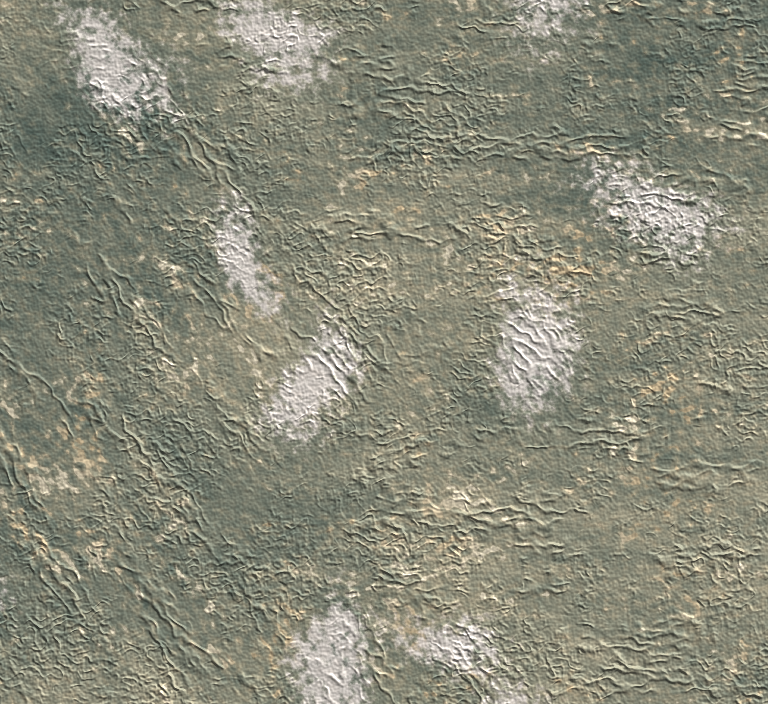
Reproduce this texture procedurally as a WebGL 1 fragment shader.

```glsl
precision highp float;
uniform vec2 u_resolution;

#define STROKE_ANGLE 0.88
#define RIDGE_DENSITY 62.0
#define CRUST_DENSITY 80.0
#define RELIEF_STRENGTH 0.66
#define LIGHT_STEP 0.0021
#define FLECK_LEVEL 0.36
#define BLOTCH_CELLS 3.6
#define BLOTCH_CHANCE 0.62

const vec3 TEAL = vec3(0.27, 0.33, 0.31);
const vec3 SAGE = vec3(0.535, 0.535, 0.465);
const vec3 OCHRE = vec3(0.73, 0.65, 0.52);
const vec3 CREAM = vec3(0.83, 0.79, 0.70);
const vec3 CHALK = vec3(0.83, 0.80, 0.78);

float hash(vec2 c) {
  vec3 h = fract(c.xyx * 0.1031);
  h += dot(h, h.yzx + 33.33);
  return fract((h.x + h.y) * h.z);
}

float cornerSlope(vec2 cell, vec2 offset) {
  float a = 6.2832 * hash(cell);
  return dot(vec2(cos(a), sin(a)), offset);
}

// Gradient noise, roughly -1 to 1
float noise(vec2 p) {
  vec2 i = floor(p), f = fract(p);
  vec2 u = f * f * f * (f * (f * 6.0 - 15.0) + 10.0);
  vec2 x = vec2(1.0, 0.0);
  float low = mix(cornerSlope(i, f), cornerSlope(i + x, f - x), u.x);
  float high = mix(cornerSlope(i + x.yx, f - x.yx), cornerSlope(i + 1.0, f - 1.0), u.x);
  return 1.4 * mix(low, high, u.y);
}

float fbm(vec2 p) {
  float sum = 0.0, amp = 0.6;
  for (int k = 0; k < 4; k++) {
    sum += amp * noise(p);
    p = mat2(1.6, 1.2, -1.2, 1.6) * p + 7.3;
    amp *= 0.5;
  }
  return sum;
}

vec2 rotate(vec2 p, float a) {
  float c = cos(a), s = sin(a);
  return vec2(c * p.x - s * p.y, s * p.x + c * p.y);
}

float crest(float n) { return exp(-22.0 * n * n); }

// Where the knife travelled diagonally instead of across
float diagonalZone(vec2 p) {
  float corner = 0.5 - 0.9 * length(p - vec2(0.1, 0.2));
  return smoothstep(-0.05, 0.12, corner + 0.55 * noise(p * 2.1 + 3.7));
}

// Broken ridges plus a fine comb dragged across the stroke
float strokeRelief(vec2 q) {
  float ridge = crest(noise(q * vec2(0.35, 1.0) * RIDGE_DENSITY));
  float ridgeMask = smoothstep(0.0, 0.45, noise(q * vec2(6.0, 17.0) + 5.0) + 0.4 * noise(q * 45.0));
  float comb = noise(q * vec2(125.0, 32.0));
  float combMask = smoothstep(-0.1, 0.4, noise(q * vec2(2.5, 9.0) + 21.0));
  return 0.9 * ridge * ridgeMask + 0.32 * comb * combMask;
}

float relief(vec2 p) {
  vec2 w = p + 0.0045 * vec2(noise(p * 60.0), noise(p * 60.0 + 40.0));
  float strokes = mix(strokeRelief(w), strokeRelief(rotate(w, STROKE_ANGLE)), diagonalZone(p));
  float crust = crest(noise(w * CRUST_DENSITY * vec2(0.75, 1.0) + 13.0));
  float crustMask = smoothstep(-0.25, 0.45, fbm(p * 7.0 + 17.0) + 0.45 * noise(p * 45.0));
  float roughness = 0.75 + 0.75 * crustMask;
  float grain = 0.21 * noise(w * 130.0) + 0.23 * noise(p * 225.0);
  return strokes + 0.6 * crust * crustMask + roughness * grain;
}

// Dry chalky dabs, one per chosen cell
float blotches(vec2 p) {
  vec2 g = p * BLOTCH_CELLS, home = floor(g);
  float cover = 0.0;
  for (int y = -1; y <= 1; y++) {
    for (int x = -1; x <= 1; x++) {
      vec2 cell = home + vec2(float(x), float(y));
      vec2 centre = cell + 0.15 + 0.7 * vec2(hash(cell + 31.0), hash(cell + 57.0));
      float size = mix(0.17, 0.34, hash(cell + 83.0));
      vec2 d = rotate(g - centre, mix(0.3, 2.2, hash(cell + 11.0))) / size;
      float dab = exp(-dot(d * d, vec2(0.5, 1.8)));
      cover = max(cover, dab * step(hash(cell + 5.0), BLOTCH_CHANCE));
    }
  }
  return cover;
}

// Thin paint layers seen along one stroke direction: x tone, y fleck
vec2 strokePaint(vec2 q) {
  float streak = noise(q * vec2(5.0, 30.0)) + 0.7 * noise(q * vec2(30.0, 95.0));
  float fleck = 0.5 * noise(q * vec2(13.0, 30.0) + 9.0) + 0.65 * noise(q * vec2(65.0, 100.0));
  return vec2(streak, fleck);
}

void main() {
  vec2 p = gl_FragCoord.xy / u_resolution.y;
  vec2 paint = mix(strokePaint(p), strokePaint(rotate(p, STROKE_ANGLE)), diagonalZone(p));
  float grain = fbm(p * 75.0);

  // Sage ground sinking into teal at the left and upper right
  vec2 left = (p - vec2(0.04, 0.48)) * vec2(4.0, 3.0);
  vec2 upper = (p - vec2(1.0, 0.95)) * vec2(3.2, 6.0);
  float shade = 0.48 * exp(-dot(left, left)) + 0.45 * exp(-dot(upper, upper));
  float tone = 0.93 + 0.62 * fbm(p * 3.0 + 2.0) + 0.28 * paint.x + 0.28 * grain - shade;
  vec3 color = mix(TEAL, SAGE, clamp(tone, 0.0, 1.35));

  // Warm scraped flecks, then chalk
  float warmth = paint.y + 0.6 * fbm(p * 4.0 + 31.0) + 0.45 * grain;
  color = mix(color, OCHRE, 0.28 * smoothstep(-0.2, 0.5, warmth));
  vec3 fleckColor = mix(OCHRE, CREAM, smoothstep(-0.4, 0.3, noise(p * 9.0 + 4.0)));
  color = mix(color, fleckColor, 0.8 * smoothstep(FLECK_LEVEL, FLECK_LEVEL + 0.25, warmth));
  float dabs = blotches(p + 0.03 * vec2(noise(p * 9.0), noise(p * 9.0 + 15.0)));
  float chalk = dabs + 0.65 * grain + 0.2 * paint.x;
  color = mix(color, CHALK, 0.85 * smoothstep(0.35, 0.9, chalk) * smoothstep(0.08, 0.4, dabs));

  // Raking light over the relief
  vec2 toLight = LIGHT_STEP * vec2(0.5, 0.87);
  float slope = relief(p - toLight * 0.5) - relief(p + toLight * 0.5);
  float light = clamp(RELIEF_STRENGTH * slope, -0.36, 0.3);
  color *= 1.0 + 1.5 * light;
  color += 0.1 * max(light, 0.0);
  gl_FragColor = vec4(clamp(color, 0.0, 1.0), 1.0);
}
```
